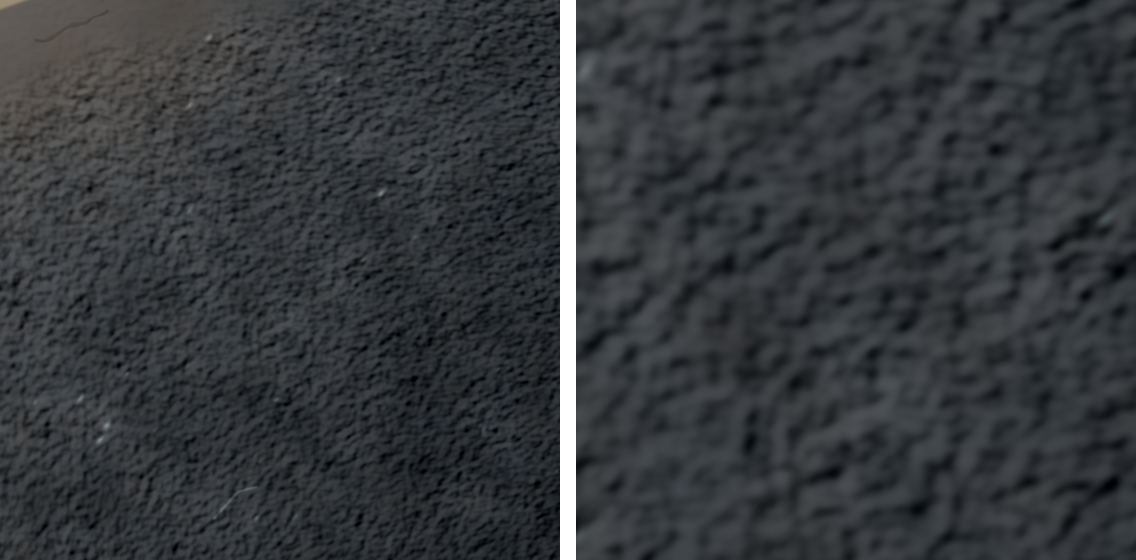
Left: the whole. Right: its middle third, enlarged.
This texture is drawn by a Shadertoy shader. Its source:

```glsl
// Dark, coarse asphalt in raking dusk light, with a smooth worn strip in the upper left corner.

// Tone and colour
const float SHADE_LOW = 0.130;                        // brightness at the lower right
const vec2  SHADE_RISE = vec2(0.085, 0.063);          // gain towards the left and the top
const float CORNER_GLOW = 0.085;
const vec3  COOL_TINT = vec3(-0.014, 0.002, 0.017);
const vec3  WARM_TINT = vec3(0.020, 0.000, -0.018);
const vec3  KERB_COLOR = vec3(0.60, 0.55, 0.46);
const vec3  GLINT_COLOR = vec3(0.28, 0.31, 0.31);

// Grain
const vec2  GRAIN_FREQ = vec2(43.0, 45.0);            // along and across the ridges
const vec2  LIGHT_STEP = vec2(-0.12, 0.46);           // relief offset, in grain cells
const float GRAIN_CONTRAST = 0.130;
const float PIT_DEPTH = 0.45;                         // skews the grain towards dark pits
const float PATCH_CONTRAST = 0.055;

// Scattered details
const float GLINT_CELLS = 17.0;
const float GLINT_SHARE = 0.10;

vec2 hash2(vec2 p) {
    vec3 q = fract(p.xyx * vec3(0.1031, 0.1030, 0.0973));
    q += dot(q, q.yzx + 33.33);
    return fract((q.xx + q.yz) * q.zy);
}

vec2 gradientAt(vec2 cell) {
    float angle = 6.2832 * hash2(cell + 71.0).x;
    return vec2(cos(angle), sin(angle));
}

float gradientNoise(vec2 p) {
    vec2 i = floor(p), f = fract(p);
    vec2 u = f * f * f * (f * (f * 6.0 - 15.0) + 10.0);
    vec2 e = vec2(1.0, 0.0);
    float low = mix(dot(gradientAt(i), f), dot(gradientAt(i + e.xy), f - e.xy), u.x);
    float high = mix(dot(gradientAt(i + e.yx), f - e.yx), dot(gradientAt(i + e.xx), f - e.xx), u.x);
    return mix(low, high, u.y);
}

// Coarse ridges with finer, rounder crumbs on top
float roadHeight(vec2 p) {
    vec2 crumb = mat2(0.88, 0.48, -0.48, 0.88) * p;
    return gradientNoise(p) + 0.5 * gradientNoise(crumb * 1.9 + 19.0);
}

// Bends the canvas so that ridges climb steeply at the bottom and flatten at the top
vec2 grainSpace(vec2 uv) {
    float across = uv.y - uv.x * (0.88 - 0.45 * uv.y);
    float along = uv.x + 0.5 * uv.y;
    return vec2(along, across + 0.10 * uv.y * uv.y) * GRAIN_FREQ;
}

// Side-lit relief, with the dark side stronger than the bright one
float grainShade(vec2 uv) {
    vec2 p = grainSpace(uv);
    float height = roadHeight(p);
    float relief = 0.75 * (height - roadHeight(p + LIGHT_STEP)) + 0.40 * height;
    relief += 0.45 * gradientNoise(p * vec2(0.40, 0.55) + 90.0);
    relief += mix(0.15, 0.50, uv.x) * gradientNoise(uv * 84.0);
    return relief - PIT_DEPTH * (relief * relief - 0.09);
}

float segmentDistance(vec2 p, vec2 a, vec2 b) {
    vec2 ab = b - a;
    return length(p - a - ab * clamp(dot(p - a, ab) / dot(ab, ab), 0.0, 1.0));
}

// Sparse pale chips, one candidate per cell
float glints(vec2 uv) {
    vec2 home = floor(uv * GLINT_CELLS);
    float light = 0.0;
    for (int y = -1; y <= 1; y++)
    for (int x = -1; x <= 1; x++) {
        vec2 cell = home + vec2(x, y);
        vec2 kind = hash2(cell + 5.0);
        vec2 d = uv - (cell + hash2(cell + 43.0)) / GLINT_CELLS;
        d = vec2(d.x - 0.5 * d.y, d.y * 0.75);
        float radius = mix(0.0025, 0.0055, kind.y);
        float present = step(kind.x, GLINT_SHARE) * mix(0.25, 1.0, kind.y * kind.y);
        light += present * exp(-dot(d, d) / (radius * radius));
    }
    return light;
}

void mainImage(out vec4 fragColor, in vec2 fragCoord) {
    vec2 uv = fragCoord / iResolution.xy;

    // Broad light falling off from the upper left
    vec2 fromCorner = (uv - vec2(0.0, 1.0)) / vec2(0.42, 0.25);
    float glow = exp(-dot(fromCorner, fromCorner));
    float shade = SHADE_LOW + dot(SHADE_RISE, vec2(1.0 - uv.x, uv.y)) + CORNER_GLOW * glow;
    float patches = gradientNoise(uv * 6.0) + 0.7 * gradientNoise(uv * 15.0 + 8.0);
    shade += PATCH_CONTRAST * patches * (1.0 - 0.8 * glow);

    // Grain, worn away in the smooth strip
    float strip = uv.y - 0.84 - 0.34 * uv.x + 0.05 * gradientNoise(uv * 9.0 + 3.0);
    float roughness = mix(1.0, 0.10, smoothstep(-0.08, 0.04, strip));
    roughness *= 1.0 + 0.5 * gradientNoise(uv * 11.0 + 31.0);
    shade += GRAIN_CONTRAST * roughness * grainShade(uv) * (0.8 + 0.9 * shade);

    // Hairline crack in the strip
    vec2 wobble = 0.012 * vec2(gradientNoise(uv * 35.0), gradientNoise(uv * 35.0 + 50.0));
    float crack = segmentDistance(uv + wobble, vec2(0.06, 0.925), vec2(0.19, 0.978));
    shade -= 0.06 * (1.0 - smoothstep(0.0005, 0.005, crack));

    // Cool road, warmer where the light lands
    vec3 color = vec3(shade) + mix(COOL_TINT, WARM_TINT, smoothstep(0.0, 1.0, glow + 0.22 * (1.0 - uv.x)));
    color += 0.012 * gradientNoise(uv * 14.0 + 60.0) * vec3(1.0, 0.0, -0.8);

    // Pale chips and one bent fibre
    float fibre = min(segmentDistance(uv, vec2(0.383, 0.075), vec2(0.425, 0.122)),
                      segmentDistance(uv, vec2(0.425, 0.122), vec2(0.457, 0.130)));
    color += GLINT_COLOR * (glints(uv) * roughness + 0.45 * (1.0 - smoothstep(0.0, 0.0045, fibre)));

    // Kerb in the extreme corner
    float kerb = uv.y - 0.982 - 0.36 * uv.x;
    color = mix(color, KERB_COLOR, smoothstep(-0.004, 0.006, kerb));

    fragColor = vec4(clamp(color, 0.0, 1.0), 1.0);
}
```
